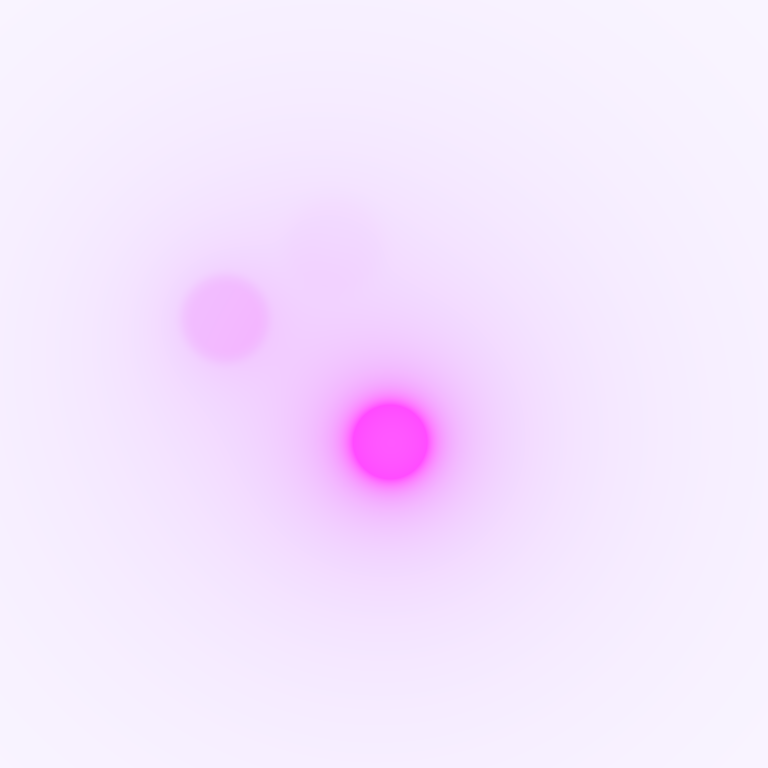
A WebGL 1 fragment shader for this background:

```glsl
precision highp float;
// Three magenta orbs, one bright and two faint, glowing on pale lavender.

uniform vec2 u_resolution;

// Inverse-distance halo, held level inside the core radius.
float halo(float dist, float core, float strength) {
  return strength / max(dist, core);
}

// Disc that fades out across the given softness around its rim.
float softDisc(float dist, float radius, float softness) {
  return 1.0 - smoothstep(radius - softness, radius + softness, dist);
}

// Bright orb: wide halo, tight rim glow and a slightly paler centre.
float brightOrb(vec2 p, vec2 center, float radius) {
  float dist = length(p - center);
  float rimGlow = 0.22 * exp(-max(dist - radius, 0.0) / 0.012);
  float inside = min(dist / radius, 1.0);
  float paleCentre = 0.05 * (1.0 - inside * inside);
  return halo(dist, radius, 0.022) + rimGlow - paleCentre;
}

// Faint orb: weak halo with a blurred disc on top.
float faintOrb(vec2 p, vec2 center, float radius, float softness,
               float glow, float fill) {
  float dist = length(p - center);
  return halo(dist, radius, glow) + fill * softDisc(dist, radius, softness);
}

// Light tint from white through lilac to magenta.
vec3 lilacRamp(float density) {
  float coolness = 0.7 * density * exp(-density / 0.2);
  coolness *= 1.0 - smoothstep(0.3, 0.67, density);
  return vec3(1.0 - coolness, 1.0 - density, 1.0);
}

void main() {
  float side = min(u_resolution.x, u_resolution.y);
  vec2 p = (gl_FragCoord.xy - 0.5 * u_resolution) / side + 0.5;

  // Overlapping glows add up to one density.
  float density = brightOrb(p, vec2(0.508, 0.4245), 0.048);
  density += faintOrb(p, vec2(0.293, 0.585), 0.054, 0.014, 0.006, 0.07);
  density += faintOrb(p, vec2(0.436, 0.681), 0.055, 0.03, 0.0015, 0.015);

  gl_FragColor = vec4(lilacRamp(clamp(density, 0.0, 1.0)), 1.0);
}
```
